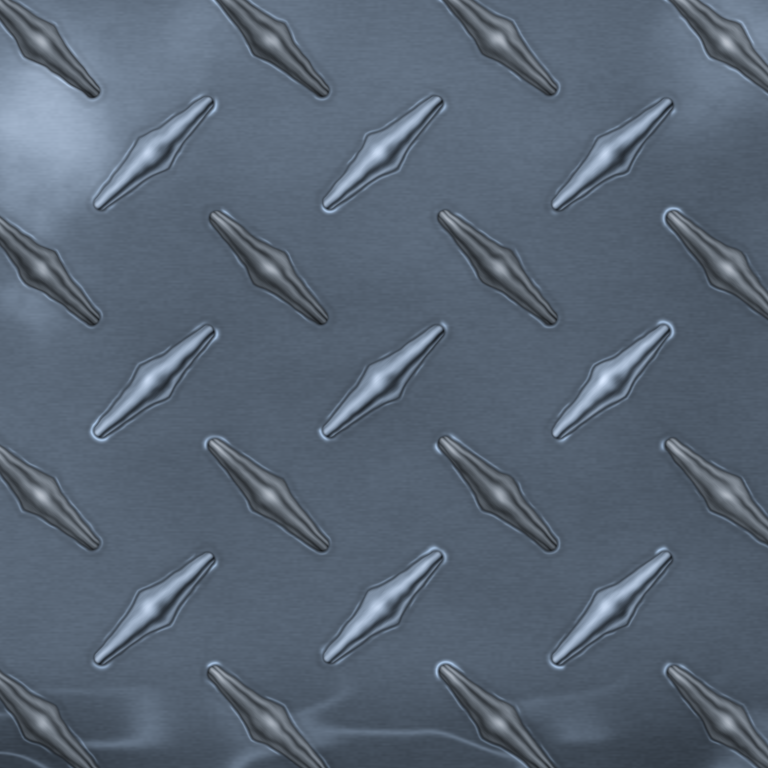
This texture is drawn by a WebGL 1 fragment shader. Its source:

```glsl
precision highp float;
uniform vec2 u_resolution;

const vec2 PERIOD = vec2(0.298, 0.296);
const vec2 RISING_ORIGIN = vec2(0.4985, 0.5045);
const float HALF_LENGTH = 0.094;
const float TIP_RADIUS = 0.0095;
const float TILT = 0.755;

float hash(vec2 p) {
  p = fract(p * vec2(0.1031, 0.1030));
  p += dot(p, p.yx + 33.33);
  return fract((p.x + p.y) * p.x);
}

float noise(vec2 p) {
  vec2 i = floor(p), f = fract(p);
  f = f * f * (3.0 - 2.0 * f);
  return mix(mix(hash(i), hash(i + vec2(1.0, 0.0)), f.x),
             mix(hash(i + vec2(0.0, 1.0)), hash(i + vec2(1.0)), f.x), f.y);
}

float fbm(vec2 p) {
  float sum = 0.0, amp = 0.5;
  for (int i = 0; i < 4; i++) {
    sum += amp * noise(p);
    p = p * 2.03 + 17.7;
    amp *= 0.5;
  }
  return sum;
}

// Soft bump of height 1 around a centre
float band(float x, float centre, float width) {
  float k = (x - centre) / width;
  return exp(-k * k);
}

float glow(vec2 p, vec2 centre, vec2 radius) {
  vec2 k = (p - centre) / radius;
  return exp(-dot(k, k));
}

vec3 steel(float v) {
  return v * mix(vec3(0.855, 1.0, 1.17), vec3(0.95, 1.0, 1.08), clamp(v * v, 0.0, 1.0));
}

// Flat sheet: brushed grain, cloudy sheen, rippled reflections below
float sheetTone(vec2 uv) {
  float grain = noise(uv * vec2(70.0, 420.0)) + noise(uv * vec2(190.0, 300.0)) - 1.0;
  float v = 0.365 + 0.060 * uv.y - 0.030 * uv.x + 0.021 * grain;
  v += 0.14 * (fbm(uv * vec2(3.0, 4.5)) - 0.47);

  vec2 warped = uv + 0.16 * (vec2(fbm(uv * 10.0), fbm(uv * 10.0 + 41.0)) - 0.47);
  v += 0.27 * glow(warped, vec2(0.04, 0.84), vec2(0.11, 0.11));
  v += 0.17 * glow(warped, vec2(0.96, 0.92), vec2(0.10, 0.08));
  v += 0.08 * glow(warped, vec2(0.27, 0.96), vec2(0.10, 0.06));
  v += 0.11 * glow(warped, vec2(0.03, 0.62), vec2(0.04, 0.05));

  float lower = 1.0 - smoothstep(0.0, 0.15, uv.y);
  float ripple = noise(vec2(uv.x * 8.0, uv.y * 24.0 + 1.2 * noise(uv * 9.0)));
  v += lower * (0.17 * band(ripple, 0.55, 0.09) - 0.07);
  return v;
}

// Half width of a lug: tapered bar with a small boss in the middle
float lugWidth(float along) {
  return mix(0.0225, TIP_RADIUS, along / HALF_LENGTH) + 0.0055 * band(along, 0.0, 0.018);
}

// Tones across a lug facing the light; s runs from -1 to 1, t along it
float litTone(float s, float t, float boss) {
  float v = 0.44 + 0.30 * band(s, 0.22, 0.42) - 0.24 * band(s, -0.46, 0.20);
  v += 0.12 * band(s, -0.82, 0.13) + 0.08 * band(s, 0.85, 0.15);
  return v + boss * (0.12 * band(t, -0.07, 0.10) * band(s, 0.25, 0.3)
                     - 0.20 * band(t, 0.12, 0.10) * band(s, -0.1, 0.25));
}

// Tones across a lug turned away from the light
float shadedTone(float s, float t, float boss) {
  float v = 0.36 + 0.14 * band(s, 0.68, 0.18) - 0.11 * band(s, 0.36, 0.14);
  v += 0.12 * band(s, -0.02, 0.20) - 0.13 * band(s, -0.62, 0.18);
  v += 0.22 * band(t, -0.95, 0.20) * band(s, 0.1, 0.6);
  return v + boss * 0.24 * band(t, 0.04, 0.15) * band(s, 0.1, 0.35);
}

vec3 paintLugs(vec3 base, vec2 uv, vec2 origin, float angle, float lit, float px) {
  vec2 cell = floor((uv - origin) / PERIOD + 0.5);
  float seed = hash(cell + 20.0 + 9.0 * lit);
  float turn = angle + 0.03 * (seed - 0.5);
  vec2 p = uv - origin - cell * PERIOD;
  p += 0.003 * (vec2(seed, hash(cell + 57.0)) - 0.5);
  p = vec2(dot(p, vec2(cos(turn), sin(turn))), dot(p, vec2(-sin(turn), cos(turn))));

  float wobble = noise(uv * 75.0) - 0.5;
  float along = min(abs(p.x), HALF_LENGTH);
  float width = lugWidth(along);
  float d = length(vec2(abs(p.x) - along, p.y)) - width + 0.0022 * wobble;
  float s = clamp(p.y / width + 0.15 * wobble, -1.0, 1.0);
  float t = p.x / HALF_LENGTH;
  float tip = smoothstep(0.80, 1.05, abs(t));

  // Pressed rim: pale broken halo and a faint dent around it
  float broken = smoothstep(0.25, 0.75, noise(uv * 60.0 + seed));
  float halo = band(d, 0.0035, 0.0016) * broken;
  float tipGlare = tip * broken * band(d, 0.003, 0.004) * mix(step(t, 0.0), 1.0, lit);
  base += steel(0.13 * halo + 0.25 * tipGlare);
  base *= 1.0 - 0.07 * band(d, 0.008, 0.004);

  // Raised face
  float boss = band(p.x, 0.0, 0.027);
  float v = mix(shadedTone(s, t, boss), litTone(s, t, boss), lit);
  v += 0.14 * (fbm(vec2(p.x * 40.0, p.y * 150.0) + seed * 30.0) - 0.47);
  v += 0.06 * (seed - 0.5) - 0.06 * tip * smoothstep(0.0, 1.0, t);
  vec3 face = steel(v) * mix(vec3(1.06, 1.0, 0.94), vec3(1.0), lit);
  vec3 color = mix(base, face, smoothstep(px, -px, d));

  // Thin crease, deepest on the side away from the light
  float crease = mix(0.36, 0.24, smoothstep(-0.5, 0.5, s));
  return color * (1.0 - crease * band(d, 0.0, 0.0013 + 0.4 * px));
}

void main() {
  vec2 uv = gl_FragCoord.xy / u_resolution;
  float px = 1.0 / min(u_resolution.x, u_resolution.y);
  vec3 color = steel(sheetTone(uv));
  color = paintLugs(color, uv, RISING_ORIGIN, TILT, 1.0, px);
  color = paintLugs(color, uv, RISING_ORIGIN + 0.5 * PERIOD, -TILT, 0.0, px);
  gl_FragColor = vec4(clamp(color, 0.0, 1.0), 1.0);
}
```
